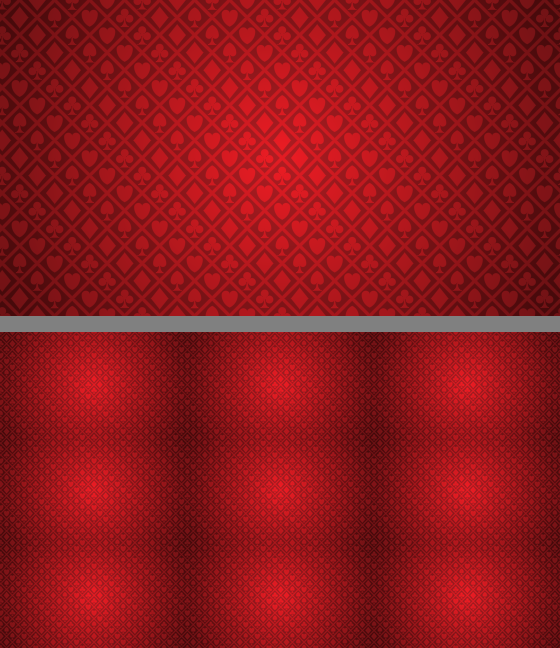
Top, the tile; bottom, the same tile 3 across and 3 down.
A Shadertoy shader for this pattern:

```glsl
// Red card-suit lattice: hearts, clubs, diamonds and spades in a diagonal grid under a radial glow.

const vec2 HALF_CELLS = vec2(32.0, 18.0);  // half cells across and down the canvas
const float LINE_HALF_WIDTH = 0.095;
const float LINE_STRENGTH = 0.85;

const vec3 MOTIF_CENTER = vec3(0.93, 0.11, 0.14);
const vec3 MOTIF_EDGE = vec3(0.43, 0.07, 0.08);
const vec3 GROUND_CENTER = vec3(0.69, 0.115, 0.135);
const vec3 GROUND_EDGE = vec3(0.26, 0.035, 0.04);

float circle(vec2 p, vec2 center, float radius) {
    return length(p - center) - radius;
}

float diamond(vec2 p, vec2 halfSize) {
    vec2 a = abs(p) / halfSize;
    return (a.x + a.y - 1.0) / length(1.0 / halfSize);
}

// Round lobes above, wide tangent arcs meeting in a tip below.
float heart(vec2 p) {
    p.x = abs(p.x);
    return p.y > 0.2 ? circle(p, vec2(0.22, 0.2), 0.24)
                     : circle(p, vec2(-0.333, 0.2), 0.793);
}

// Stem that flares towards its base.
float stem(vec2 p, float top, float base) {
    float t = clamp((top - p.y) / (top - base), 0.0, 1.0);
    float halfWidth = 0.04 + 0.24 * pow(t, 5.0);
    float sides = abs(p.x) - halfWidth;
    return max(sides, max(p.y - top, base - p.y));
}

float spade(vec2 p) {
    const float scale = 0.82;
    vec2 head = vec2(p.x, 0.153 - p.y) / scale;
    return min(heart(head) * scale, stem(p, 0.05, -0.56));
}

float club(vec2 p) {
    vec2 side = vec2(abs(p.x), p.y);
    float leaves = min(circle(p, vec2(0.0, 0.28), 0.225),
                       circle(side, vec2(0.27, -0.06), 0.225));
    float core = circle(p, vec2(0.0, 0.04), 0.11);
    return min(min(leaves, core), stem(p, 0.1, -0.54));
}

float suitShape(vec2 p, float suit) {
    if (suit < 0.5) return diamond(p, vec2(0.5, 0.62));
    if (suit < 1.5) return spade(p);
    if (suit < 2.5) return heart(p);
    return club(p);
}

float coverage(float d, float pixel) {
    return 1.0 - smoothstep(-0.7 * pixel, 0.7 * pixel, d);
}

// Mirrored distance from the middle, levelling off at the border so the glow wraps smoothly.
vec2 softFold(vec2 p, vec2 halfSize, float border) {
    vec2 a = abs(p);
    vec2 over = max(a - halfSize + border, 0.0);
    return a - over * over / (2.0 * border);
}

void mainImage(out vec4 fragColor, in vec2 fragCoord) {
    vec2 uv = fragCoord / iResolution.xy;
    vec2 p = uv * HALF_CELLS - vec2(0.125, 0.0);
    float pixel = HALF_CELLS.y / iResolution.y;

    // Nearest center of the staggered diagonal lattice
    vec2 diagonal = floor(0.5 * vec2(p.x + p.y, p.x - p.y) + 0.5);
    vec2 cell = vec2(diagonal.x + diagonal.y, diagonal.x - diagonal.y);
    vec2 local = p - cell;

    // Suits run along the diagonals and wrap with the rows
    float row = mod(cell.y, HALF_CELLS.y);
    float suit = mod(floor(0.5 * (cell.x + row) + 0.25) - 1.0, 4.0);

    float symbol = coverage(suitShape(local, suit), pixel);
    float toLine = (1.0 - abs(local.x) - abs(local.y)) * 0.7071;
    float line = coverage(toLine - LINE_HALF_WIDTH, pixel);
    float motif = max(symbol, line * LINE_STRENGTH);

    // Radial glow
    vec2 canvas = vec2(HALF_CELLS.x / HALF_CELLS.y, 1.0);
    vec2 fromMiddle = softFold((uv - 0.5) * canvas, 0.5 * canvas, 0.1);
    float shade = clamp(length(fromMiddle) / 0.98, 0.0, 1.0);

    vec3 ground = mix(GROUND_CENTER, GROUND_EDGE, shade);
    vec3 light = mix(MOTIF_CENTER, MOTIF_EDGE, shade);
    fragColor = vec4(mix(ground, light, motif), 1.0);
}
```
